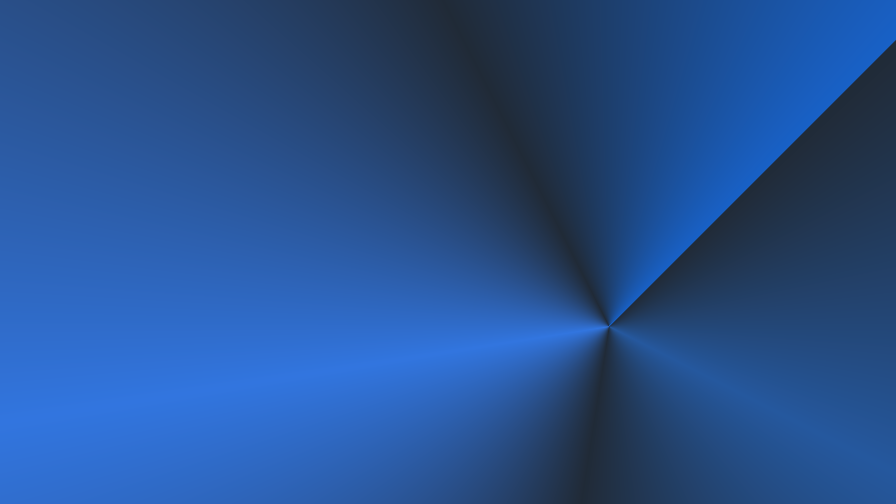
This background is drawn by a Shadertoy shader. Its source:

```glsl
const float TAU = 6.2831853;
const vec2 CENTRE = vec2(0.680, 0.352);   // fraction of the canvas
const float SEAM_ANGLE = TAU / 8.0;       // direction of the hard edge
const int SECTORS = 5;

const vec3 SLATE = vec3(0.127, 0.166, 0.215);
const vec3 DEEP_BLUE = vec3(0.145, 0.345, 0.620);
const vec3 BRIGHT_BLUE = vec3(0.195, 0.460, 0.875);
const vec3 VIVID_BLUE = vec3(0.095, 0.380, 0.780);

// Evenly spaced colour stops, clockwise from the seam
const vec3 STOPS[6] = vec3[6](
    SLATE, DEEP_BLUE, SLATE, BRIGHT_BLUE, SLATE, VIVID_BLUE);

vec3 conicRamp(float turn) {
    float position = turn * float(SECTORS);
    int sector = clamp(int(position), 0, SECTORS - 1);
    return mix(STOPS[sector], STOPS[sector + 1], position - float(sector));
}

void mainImage(out vec4 fragColor, in vec2 fragCoord) {
    vec2 p = (fragCoord - CENTRE * iResolution.xy) / iResolution.y;
    float pixel = 1.0 / iResolution.y;

    // Conic sweep around the centre
    float turn = fract((SEAM_ANGLE - atan(p.y, p.x)) / TAU);
    vec3 colour = conicRamp(turn);

    // Smooth the hard edge where the sweep wraps
    vec2 seam = vec2(cos(SEAM_ANGLE), sin(SEAM_ANGLE));
    float along = dot(p, seam);
    float across = dot(p, vec2(seam.y, -seam.x));
    if (along > 0.0 && abs(across) < 0.7 * pixel) {
        float side = smoothstep(-0.7 * pixel, 0.7 * pixel, across);
        colour = mix(STOPS[SECTORS], STOPS[0], side);
    }

    fragColor = vec4(colour, 1.0);
}
```
